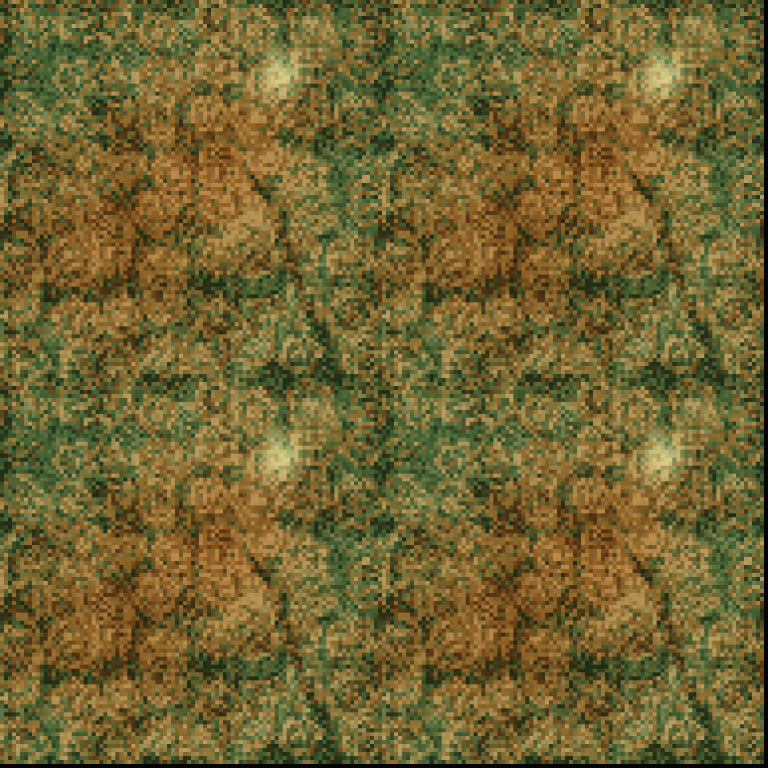
This pattern is drawn by a Shadertoy shader. Its source:

```glsl
#define TILE_SIZE 0.4974    // side of one repeat
#define TEXELS 96.0         // mosaic cells per repeat
#define ROSETTES 8.0        // rosettes per repeat
#define GRAIN 0.72          // brightness scatter between cells
#define TILE_DRIFT 0.10     // tonal change from repeat to repeat
#define AA 3                // samples per pixel side

const int STAIN_COUNT = 11;
// Centre x, centre y (downwards), radius, brightness change
const vec4 STAINS[STAIN_COUNT] = vec4[STAIN_COUNT](
    vec4(0.74, 0.20, 0.06, 0.42), vec4(0.66, 0.17, 0.17, 0.17),
    vec4(0.58, 0.85, 0.06, -0.34), vec4(0.35, 0.87, 0.05, -0.26),
    vec4(0.07, 0.45, 0.07, -0.22), vec4(0.10, 0.66, 0.12, -0.20),
    vec4(0.72, 0.95, 0.04, -0.26), vec4(0.30, 0.31, 0.05, -0.24),
    vec4(0.05, 0.97, 0.08, 0.20), vec4(0.42, 0.66, 0.13, -0.13),
    vec4(0.62, 0.64, 0.05, 0.20));

float hash(vec2 p) {
    return fract(sin(dot(p, vec2(127.1, 311.7))) * 43758.5453);
}

// Value noise that wraps after n cells
float tileNoise(vec2 t, float n) {
    vec2 p = t * n, i = floor(p), f = fract(p);
    f = f * f * (3.0 - 2.0 * f);
    vec2 a = mod(i, n), b = mod(i + 1.0, n);
    return mix(mix(hash(a), hash(vec2(b.x, a.y)), f.x),
               mix(hash(vec2(a.x, b.y)), hash(b), f.x), f.y);
}

// Soft spot that wraps around the tile
float spot(vec2 t, vec2 centre, float radius) {
    vec2 d = (fract(t - centre + 0.5) - 0.5) / radius;
    return exp(-dot(d, d));
}

float segmentDistance(vec2 p, vec2 a, vec2 b) {
    vec2 ab = b - a;
    return length(p - a - ab * clamp(dot(p - a, ab) / dot(ab, ab), 0.0, 1.0));
}

// Scattered ringed flowers: 1 on petals, 0 between them
float rosettes(vec2 t) {
    vec2 p = t * ROSETTES, i = floor(p);
    float nearest = 9.0;
    for (int y = -1; y <= 1; y++)
    for (int x = -1; x <= 1; x++) {
        vec2 cell = i + vec2(x, y), id = mod(cell, ROSETTES);
        float size = hash(id + 17.3);
        vec2 jitter = vec2(hash(id + 3.1), hash(id + 8.7));
        vec2 d = p - cell - mix(vec2(0.25), vec2(0.75), jitter);
        float petals = 1.0 + 0.10 * cos(6.0 * atan(d.y, d.x + 0.0001) + 6.28 * size);
        nearest = min(nearest, length(d) / ((0.40 + 0.20 * size) * petals));
    }
    float ring = (nearest - 0.5) / 0.14;
    return 1.0 - smoothstep(0.85, 1.15, nearest) - 0.7 * exp(-ring * ring);
}

vec3 ramp(vec3 low, vec3 middle, vec3 high, float v) {
    return mix(mix(low, middle, smoothstep(0.0, 0.5, v)), high, smoothstep(0.5, 1.0, v));
}

vec3 mosaic(vec2 uv) {
    vec2 q = vec2(uv.x, 1.0 - uv.y) / TILE_SIZE;
    if (max(q.x, q.y) > 2.0) return vec3(0.02);

    vec2 tile = floor(q);
    vec2 cell = floor(fract(q) * TEXELS);
    vec2 t = (cell + 0.5) / TEXELS;

    // Broad stains and cloudy wear
    float light = 0.45 * (tileNoise(t, 12.0) - 0.5) + 0.25 * (tileNoise(t, 24.0) - 0.5);
    for (int k = 0; k < STAIN_COUNT; k++)
        light += STAINS[k].w * spot(t, STAINS[k].xy, STAINS[k].z);
    light += TILE_DRIFT * (tileNoise(t + 0.37 * tile, 4.0) - 0.5);

    // Pale crease with a dark edge
    vec2 bent = t + vec2(0.02 * sin(9.0 * t.y), 0.0);
    float crease = segmentDistance(bent, vec2(0.62, 0.49), vec2(0.86, 0.93));
    float edge = segmentDistance(bent + vec2(-0.025, 0.012), vec2(0.62, 0.47), vec2(0.86, 0.93));
    light += 0.20 * smoothstep(0.022, 0.004, crease) - 0.22 * smoothstep(0.020, 0.004, edge);

    // Rust and moss tints
    float rust = spot(t, vec2(0.58, 0.42), 0.20) + 0.8 * spot(t, vec2(0.30, 0.66), 0.22);
    float moss = spot(t, vec2(0.08, 0.22), 0.18) + spot(t, vec2(0.92, 0.50), 0.14)
               + 0.7 * spot(t, vec2(0.15, 0.02), 0.18) + 0.7 * spot(t, vec2(0.74, 0.86), 0.15);

    // Rosettes broken up cell by cell
    float flower = rosettes(t);
    float warmth = 0.30 + 0.50 * flower + 0.75 * (hash(cell + 5.0) - 0.5)
                 + 0.30 * rust - 0.28 * moss;
    float value = 0.50 + 0.22 * (flower - 0.45) + GRAIN * (hash(cell + 41.0) - 0.5) + light;

    vec3 green = ramp(vec3(0.12, 0.18, 0.09), vec3(0.26, 0.38, 0.20), vec3(0.50, 0.54, 0.33), value);
    vec3 gold = ramp(vec3(0.32, 0.21, 0.08), vec3(0.56, 0.43, 0.19), vec3(0.72, 0.62, 0.38), value);
    vec3 colour = mix(green, gold, smoothstep(0.2, 0.75, warmth));
    colour *= mix(vec3(1.0), vec3(1.0, 0.82, 0.66), clamp(rust, 0.0, 1.0) * 0.8);
    return colour + vec3(0.14, 0.20, 0.17) * spot(t, vec2(0.74, 0.20), 0.055);
}

void mainImage(out vec4 fragColor, in vec2 fragCoord) {
    vec3 sum = vec3(0.0);
    for (int y = 0; y < AA; y++)
    for (int x = 0; x < AA; x++) {
        vec2 offset = (vec2(x, y) + 0.5) / float(AA) - 0.5;
        sum += mosaic((fragCoord + offset) / iResolution.xy);
    }
    fragColor = vec4(sum / float(AA * AA), 1.0);
}
```
